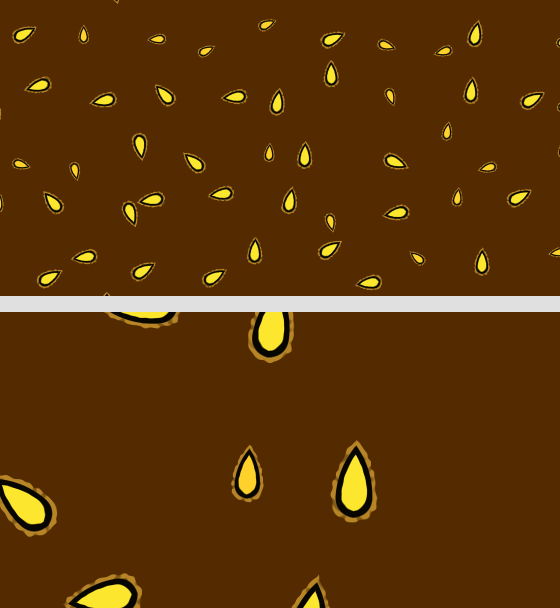
Top, the full canvas; bottom, a detail of the centre.
A Shadertoy shader for this pattern:

```glsl
vec3 hash3(vec2 cell) {
    vec3 p = fract(cell.xyx * vec3(0.1031, 0.1130, 0.0973) + 0.37);
    p += dot(p, p.yxz + 33.33);
    return fract((p.xxy + p.yzz) * p.zyx);
}

float smoothMax(float a, float b, float k) {
    float h = max(k - abs(a - b), 0.0) / k;
    return max(a, b) + 0.25 * k * h * h;
}

// Unit-length seed: two arcs meet at a tip on +y, with a blunt rounded base
float seedDistance(vec2 p) {
    float sides = length(vec2(abs(p.x) + 0.825, p.y)) - 1.095;
    return smoothMax(sides, -p.y - 0.28, 0.26);
}

// Layered sines that roughen the rim
float ripple(vec2 p) {
    return sin(p.x * 31.0 + 2.0 * sin(p.y * 17.0)) * 0.6
         + sin(p.y * 43.0 + 2.0 * sin(p.x * 23.0)) * 0.4;
}

void mainImage(out vec4 fragColor, in vec2 fragCoord) {
    vec2 uv = fragCoord / iResolution.y;
    float cellSize = 0.195;
    vec2 grid = uv / cellSize;
    float blur = 0.7 / iResolution.y;
    vec3 color = vec3(0.33, 0.17, 0.0);

    // Staggered rows of jittered cells, one seed in each
    for (int j = -1; j <= 1; j++) {
        float row = floor(grid.y) + float(j);
        float shift = 0.5 * mod(row, 2.0);
        for (int i = -1; i <= 1; i++) {
            vec2 cell = vec2(floor(grid.x - shift) + float(i), row);
            vec3 place = hash3(cell + 7.0);
            vec3 kind = hash3(cell + 61.0);
            vec2 center = cell + vec2(shift, 0.0) + 0.5 + 0.58 * (place.xy - 0.5);

            // Small seeds become common toward the top
            bool isSmall = kind.x < 0.12 + 0.55 * center.y * cellSize;
            float size = (isSmall ? 0.064 : 0.092) * (0.97 + 0.06 * kind.z);

            // A few preferred headings with slight variation
            float heading = radians(-75.0 + 53.0 * floor(kind.y * 6.0) + 14.0 * (place.z - 0.5));
            vec2 axis = vec2(cos(heading), sin(heading));
            vec2 offset = (grid - center) * cellSize / size;
            vec2 p = vec2(dot(offset, vec2(axis.y, -axis.x)), dot(offset, axis));

            float d = seedDistance(p);
            float rough = ripple(p + place.xy * 9.0);
            float rim = (d + 0.014 * rough) * size;
            float outline = (d + 0.048) * size;
            float kernel = (d + 0.113 + 0.004 * rough) * size;

            // Tan rim, dark outline, bright kernel
            vec3 rimColor = mix(vec3(0.72, 0.52, 0.15), vec3(0.50, 0.34, 0.08), smoothstep(0.1, 0.9, rough));
            vec3 kernelColor = isSmall ? vec3(1.0, 0.82, 0.17) : vec3(0.99, 0.90, 0.18);
            color = mix(color, rimColor, smoothstep(blur, -blur, rim));
            color = mix(color, vec3(0.03, 0.025, 0.005), smoothstep(blur, -blur, outline));
            color = mix(color, kernelColor, smoothstep(blur, -blur, kernel));
        }
    }
    fragColor = vec4(color, 1.0);
}
```
